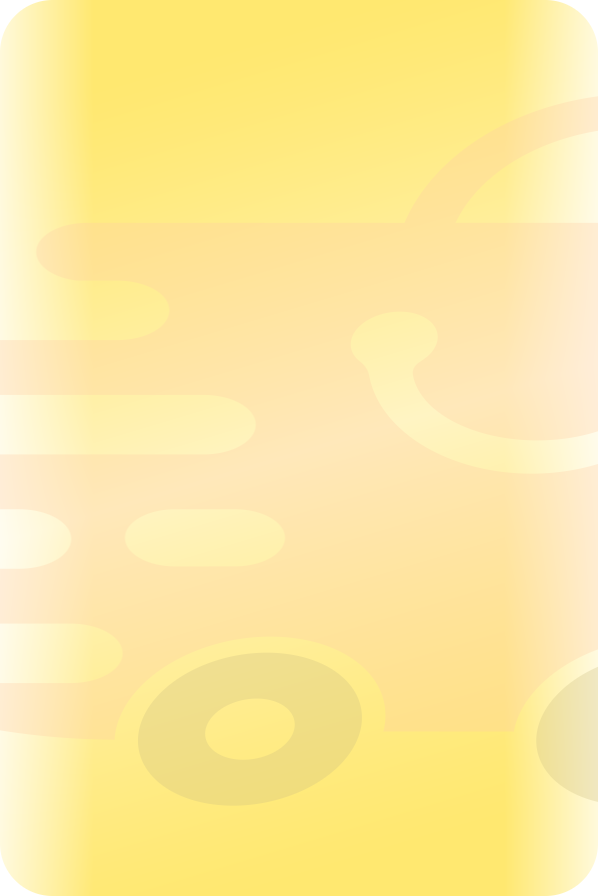
Reproduce this background procedurally as a Shadertoy shader.

```glsl
// Pale rounded card: a soft peach vehicle with speed stripes on a yellow gradient.
#define YELLOW vec3(1.0, 0.91, 0.44)
#define CREAM vec3(1.0, 0.957, 0.765)
#define PEACH vec3(1.0, 0.80, 0.645)
#define TYRE vec3(0.80, 0.745, 0.51)
#define TINT 0.30
#define GLOW_WIDTH 0.80
#define GLOW_STRENGTH 0.75
#define CORNER_RADIUS 0.45
#define WHEEL_RADII vec2(0.968, 0.642)
#define WHEEL_TILT 0.185

// The canvas measures 5.12 by 7.68 units, with y pointing down.
const vec2 CANVAS = vec2(5.12, 7.68);

float ellipse(vec2 p, vec2 radii) {
    float k = length(p / radii);
    return k * (k - 1.0) / max(length(p / (radii * radii)), 1e-4);
}

vec2 tilt(vec2 p, float angle) {
    float c = cos(angle), s = sin(angle);
    return vec2(c * p.x - s * p.y, s * p.x + c * p.y);
}

// Horizontal bar between two x values, with stretched round ends.
float pill(vec2 p, float left, float right, float y, float halfHeight) {
    const float stretch = 1.75;
    float core = 0.5 * (right - left) - halfHeight * stretch;
    float dx = max(abs(p.x - 0.5 * (left + right)) - core, 0.0);
    return length(vec2(dx / stretch, p.y - y)) - halfHeight;
}

float smoothUnion(float a, float b, float k) {
    float h = max(k - abs(a - b), 0.0) / k;
    return min(a, b) - 0.25 * k * h * h;
}

float wheel(vec2 p, float scale) {
    return ellipse(tilt(p, WHEEL_TILT), WHEEL_RADII * scale);
}

float speedStripes(vec2 p) {
    float ends[4] = float[4](1.45, 2.19, 0.61, 1.05);
    float d = pill(p, 1.07, 2.44, 4.61, 0.245);
    for (int i = 0; i < 4; i++)
        d = min(d, pill(p, -3.0, ends[i], 2.66 + 0.98 * float(i), 0.255));
    return d;
}

// Curved band hanging from a round knob.
float bumper(vec2 p) {
    float outer = ellipse(p - vec2(4.55, 3.10), vec2(1.40, 0.96));
    float inner = ellipse(p - vec2(4.60, 3.15), vec2(1.07, 0.625));
    float band = max(max(outer, -inner), 3.05 - p.y);
    float knob = ellipse(tilt(p - vec2(3.375, 2.92), 0.15), vec2(0.375, 0.245));
    return smoothUnion(band, knob, 0.08);
}

float vehicle(vec2 p) {
    // Body with a rounded tongue at its upper left
    float rear = max(1.0 - p.x, 0.0);
    float bottom = p.x < 2.0 ? 6.34 - 0.08 * rear * rear : 6.27;
    float tongue = pill(p, 0.31, 9.0, 2.16, 0.25);
    float corner = max(max(p.x - 0.8, p.y - 2.43), -tongue);
    float body = max(max(1.91 - p.y, p.y - bottom), -corner);

    // Roof arch
    float roofOuter = ellipse(p - vec2(5.5, 2.4), vec2(2.14, 1.60));
    float roofInner = ellipse(p - vec2(5.5, 2.3), vec2(1.69, 1.21));
    float roof = max(max(roofOuter, -roofInner), p.y - 1.95);
    return min(body, roof);
}

float coverage(float d) {
    float pixel = CANVAS.x / iResolution.x;
    return clamp(0.5 - d / pixel, 0.0, 1.0);
}

void mainImage(out vec4 fragColor, in vec2 fragCoord) {
    vec2 uv = fragCoord / iResolution.xy;
    vec2 p = vec2(uv.x, 1.0 - uv.y) * CANVAS;

    // Slanted gradient, palest at mid-height
    float slope = p.y + 0.3 * p.x;
    float away = clamp(abs(slope - 4.65) / 3.65, 0.0, 1.0);
    vec3 color = mix(YELLOW, CREAM, pow(1.0 - away, 1.3));

    // White glow along both sides
    float side = min(p.x, CANVAS.x - p.x);
    color = mix(color, vec3(1.0), GLOW_STRENGTH * max(1.0 - side / GLOW_WIDTH, 0.0));

    // Two wheels and their arches
    float tyres = 1e3, arches = 1e3;
    for (int i = 0; i < 2; i++) {
        vec2 q = p - vec2(2.14 + 3.41 * float(i), 6.25);
        tyres = min(tyres, max(wheel(q, 1.0), -wheel(q, 0.4)));
        arches = min(arches, wheel(q, 1.21));
    }

    // Tinted vehicle with its openings
    float openings = min(min(speedStripes(p), bumper(p)), arches);
    color = mix(color, PEACH, TINT * coverage(max(vehicle(p), -openings)));
    color = mix(color, TYRE, TINT * coverage(tyres));

    // Rounded card corners
    vec2 edge = abs(p - 0.5 * CANVAS) - 0.5 * CANVAS + CORNER_RADIUS;
    float card = length(max(edge, 0.0)) - CORNER_RADIUS;
    fragColor = vec4(mix(vec3(1.0), color, coverage(card)), 1.0);
}
```
